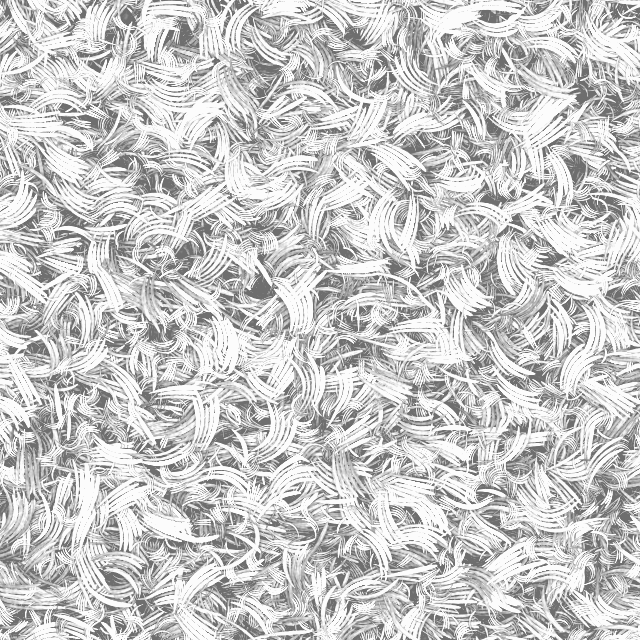
Give the GLSL for this texture, as a Shadertoy shader.

```glsl
// Shaggy pile of pale curved fibre tufts, layered over grey shadow.

vec3 hash3(vec2 p) {
    vec3 q = fract(p.xyx * vec3(0.1031, 0.1030, 0.0973));
    q += dot(q, q.yxz + 33.33);
    return fract((q.xxy + q.yzz) * q.zyx);
}

float cornerSlope(vec2 corner, vec2 offset) {
    float angle = 6.2832 * hash3(corner + 5.7).x;
    return dot(vec2(cos(angle), sin(angle)), offset);
}

float gradientNoise(vec2 p) {
    vec2 c = floor(p), f = p - c;
    vec2 u = f * f * f * (f * (f * 6.0 - 15.0) + 10.0);
    vec2 e = vec2(1.0, 0.0);
    return mix(mix(cornerSlope(c, f), cornerSlope(c + e, f - e), u.x),
               mix(cornerSlope(c + e.yx, f - e.yx), cornerSlope(c + 1.0, f - 1.0), u.x), u.y);
}

// Paints one layer of tufts: each grid cell holds a bent bundle of strands.
void paintTufts(inout float tone, vec2 p, float cells, float thick, float wild, float bend,
                float brightness, float seed) {
    float blur = 0.75 * cells / iResolution.y;
    vec2 home = floor(p * cells);
    for (int j = -1; j <= 1; j++)
    for (int i = -1; i <= 1; i++) {
        vec2 cell = home + vec2(i, j);
        vec3 place = hash3(cell + seed * 17.3);
        vec3 kind = hash3(cell + seed * 17.3 + 71.7);
        vec2 root = (cell + place.xy) / cells;
        vec2 q = (p - root) * cells;
        if (dot(q, q) > 1.2) continue;

        // Neighbouring tufts share a mostly sideways flow
        float angle = 3.8 * gradientNoise(root * 7.0 + 3.1) + wild * (place.z - 0.5);
        float c = cos(angle), s = sin(angle);
        q = vec2(c * q.x + s * q.y, c * q.y - s * q.x);
        float curve = bend * (kind.x - 0.5);
        float slope = 2.0 * curve * q.x;
        q.y = (q.y - curve * q.x * q.x) / sqrt(1.0 + slope * slope);

        // Split the bundle into strands that fan apart toward one end
        float gap = thick * (1.0 + 0.5 * q.x);
        float count = floor(kind.y * 2.9);
        float id = clamp(floor(q.y / gap + 0.5), -count, count);
        vec3 strand = hash3(cell * 3.1 + vec2(id * 7.3, seed * 11.9));
        float along = (q.x + 0.3 * (strand.x - 0.5)) / (0.38 + 0.22 * strand.y);
        float taper = 1.0 - along * along;
        if (taper < 0.0) continue;
        float halfWidth = gap * (0.32 + 0.25 * strand.z) * sqrt(taper);
        float side = q.y - id * gap;
        float dist = abs(side) - halfWidth;

        // Soft shadow, then the rounded strand itself
        tone *= 1.0 - 0.2 * taper * smoothstep(0.8 * gap, 0.0, dist);
        float rim = side / max(halfWidth, 0.001);
        float streak = gradientNoise(vec2(q.x * 5.0, q.y / thick * 2.5) + cell * 9.0);
        float shade = brightness + 0.28 * (strand.z - 0.4) + 0.1 * along
                    - 0.12 * min(rim * rim, 1.0) + 0.16 * streak
                    - 0.22 * step(kind.z, 0.22);
        tone = mix(tone, shade, smoothstep(blur, -blur, dist) * smoothstep(0.0, 0.15, taper));
    }
}

void mainImage(out vec4 fragColor, in vec2 fragCoord) {
    vec2 p = fragCoord / iResolution.y;
    float tone = 0.47 + 0.1 * gradientNoise(p * 90.0);

    // Build from deep grey to bright, with fine frizz between the long tufts
    for (int i = 0; i < 14; i++) {
        float height = float(i) / 13.0;
        float brightness = mix(0.56, 1.03, height);
        float seed = float(i) + 1.0;
        if (i % 3 == 0)
            paintTufts(tone, p, 31.0, 0.10, 6.28, 2.4, brightness, seed);
        else
            paintTufts(tone, p, mix(20.0, 13.0, height), 0.095, 1.5, 1.7, brightness, seed);
    }

    // Broad patches, fine grain and contrast
    tone += 0.06 * gradientNoise(p * 9.0) + 0.1 * gradientNoise(p * 230.0);
    tone = 0.77 + 1.25 * (tone - 0.74);
    fragColor = vec4(vec3(clamp(tone, 0.43, 0.99)), 1.0);
}
```
